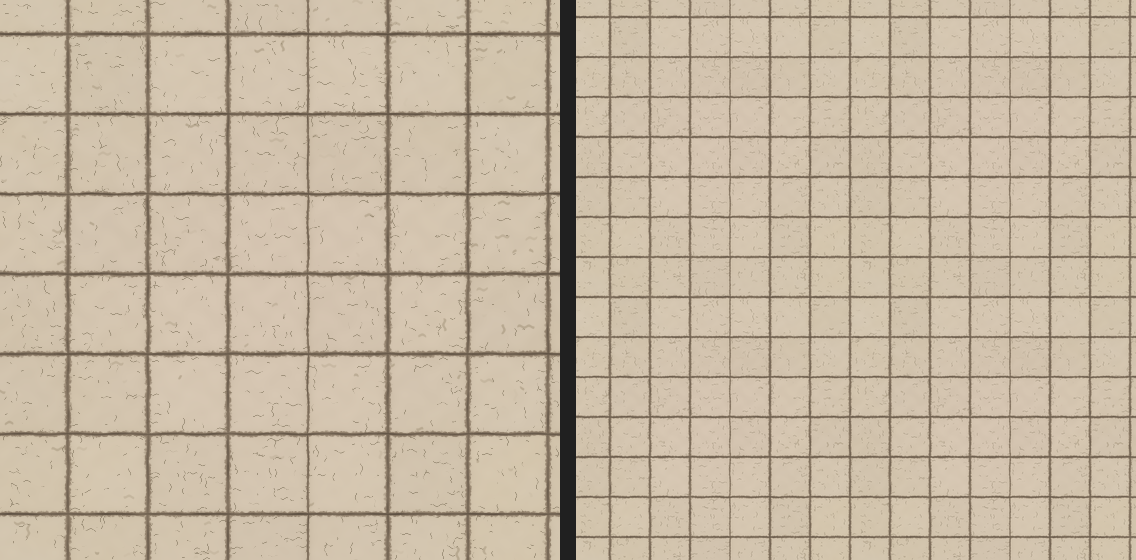
Left: one tile. Right: repeated 2 by 2.
Give the GLSL for this texture, as a three.js fragment shader.

```glsl
// Worn cream square tiles, seven by seven, with rough dark joints and hairline cracks.
varying vec2 vUv;

const float TAU = 6.2831853;
const float TILES = 7.0;
const vec2 JOINT_OFFSET = vec2(0.85, 0.575);
const vec3 CREAM = vec3(0.83, 0.78, 0.70);
const vec3 PINK = vec3(0.835, 0.765, 0.69);
const vec3 OCHRE = vec3(0.82, 0.76, 0.65);
const vec3 STAIN = vec3(0.66, 0.60, 0.50);
const vec3 CRACK = vec3(0.54, 0.49, 0.40);
const vec3 GROUT = vec3(0.52, 0.45, 0.37);
const vec3 SOOT = vec3(0.33, 0.28, 0.23);

vec2 hash2(vec2 p) {
  vec3 q = fract(vec3(p.xyx) * vec3(0.1031, 0.1030, 0.0973));
  q += dot(q, q.yzx + 33.33);
  return fract((q.xx + q.yz) * q.zy);
}

// Wrapping cellular noise: distance to the nearest scattered point
float cellular(vec2 uv, float count, float seed) {
  vec2 p = uv * count;
  vec2 base = floor(p);
  float nearest = 2.0;
  for (int y = -1; y <= 1; y++) {
    for (int x = -1; x <= 1; x++) {
      vec2 id = base + vec2(float(x), float(y));
      vec2 point = id + hash2(mod(id, count) + seed);
      nearest = min(nearest, length(p - point));
    }
  }
  return nearest;
}

// Layered sines with whole frequencies, about -1 to 1
float waves(vec2 uv, float freq, float seed) {
  float a = sin(TAU * freq * uv.x + 2.0 * sin(TAU * (freq + 1.0) * uv.y + seed));
  float b = sin(TAU * (freq + 2.0) * uv.y + 2.0 * sin(TAU * freq * uv.x - seed));
  return 0.5 * (a + b);
}

// Scattered short strokes, wavy, mostly level or upright; width in canvas units
float strokes(vec2 uv, float count, float density, float upright, float width, float seed) {
  vec2 p = uv * count;
  vec2 base = floor(p);
  float ink = 0.0;
  for (int y = -1; y <= 1; y++) {
    for (int x = -1; x <= 1; x++) {
      vec2 id = base + vec2(float(x), float(y));
      vec2 cell = mod(id, count) + seed;
      vec2 place = hash2(cell);
      vec2 kind = hash2(cell + 71.0);
      vec2 pick = hash2(cell + 139.0);
      vec2 d = p - id - 0.1 - 0.8 * place;
      if (kind.x < upright) d = d.yx;
      d.y += 0.07 * sin(9.0 * d.x + TAU * place.x) + 0.2 * (place.y - 0.5) * d.x;
      float halfLength = mix(0.06, 0.55, kind.y * kind.y);
      float away = length(vec2(max(abs(d.x) - halfLength, 0.0), d.y)) / count;
      float line = 1.0 - smoothstep(width * 0.3, width * 1.6, away);
      ink = max(ink, line * smoothstep(pick.x - 0.04, pick.x + 0.04, density));
    }
  }
  return ink;
}

// Joint coverage: x is the ragged band, y is the dark core
vec2 joint(float away, float width, float rough) {
  float ragged = away + width * 0.9 * (rough - 0.45);
  float band = 1.0 - smoothstep(width * 0.45, width * 1.25, ragged);
  float core = 1.0 - smoothstep(width * 0.1, width * 0.65, away);
  return vec2(band, core);
}

void main() {
  vec2 uv = fract(vUv);
  vec2 p = uv * TILES - JOINT_OFFSET;
  p += 0.006 * vec2(waves(uv, 9.0, 1.0), waves(uv, 11.0, 4.0));
  vec2 tile = mod(floor(p), TILES);
  vec2 lineId = mod(floor(p + 0.5), TILES);
  vec2 away = abs(fract(p + 0.5) - 0.5);
  float nearJoint = exp(-14.0 * min(away.x, away.y));

  // Tile face: warm centre of the sheet, per-tile tint and faint clouds
  vec2 tint = hash2(tile + 17.0);
  float centre = 0.5 - 0.25 * (cos(TAU * uv.x) + cos(TAU * uv.y));
  float cloud = waves(uv, 4.0, 2.0);
  vec3 color = mix(CREAM, PINK, 0.75 * centre);
  color = mix(color, OCHRE, (1.0 - centre) * (0.25 + 0.35 * tint.x + 0.2 * cloud));
  color += 0.018 * (tint.y - 0.5) + 0.006 * waves(uv, 13.0, 5.0);

  // Fragmented hairlines, thicker near the joints, and rare smudges
  float grain = cellular(uv, 154.0, 3.0);
  float broken = 1.0 - 0.75 * smoothstep(0.45, 0.7, grain);
  float wear = 0.24 + 0.08 * waves(uv, 5.0, 8.0) + 0.28 * nearJoint;
  float cracks = max(strokes(uv, 56.0, wear, 0.55, 0.0009, 11.0),
                     strokes(uv, 35.0, wear, 0.45, 0.0009, 29.0));
  float smudge = strokes(uv, 42.0, 0.04, 0.2, 0.0024, 47.0);
  color = mix(color, STAIN, 0.65 * smudge);
  color = mix(color, CRACK, 0.72 * cracks * broken);

  // Joints: softer brown uprights, crisper dark levels, one narrow upright
  float narrow = 1.0 - step(0.5, abs(lineId.x - 3.0));
  float uprightWidth = mix(0.034 + 0.009 * hash2(lineId.xx + 5.0).x, 0.018, narrow);
  float levelWidth = 0.029 + 0.007 * hash2(lineId.yy + 9.0).y;
  vec2 upright = joint(away.x, uprightWidth, grain);
  vec2 level = joint(away.y, levelWidth, grain);
  float soot = 0.5 + 0.35 * waves(uv, 6.0, 3.0) + 0.15 * waves(uv, 23.0, 6.0);
  float halo = max(exp(-26.0 * away.x), exp(-30.0 * away.y));
  color = mix(color, STAIN, 0.3 * halo);
  color = mix(color, GROUT, 0.8 * max(upright.x, level.x));
  color = mix(color, SOOT, max(upright.y * (0.2 + 0.5 * soot), level.y * (0.4 + 0.5 * soot)));

  gl_FragColor = vec4(color, 1.0);
}
```
